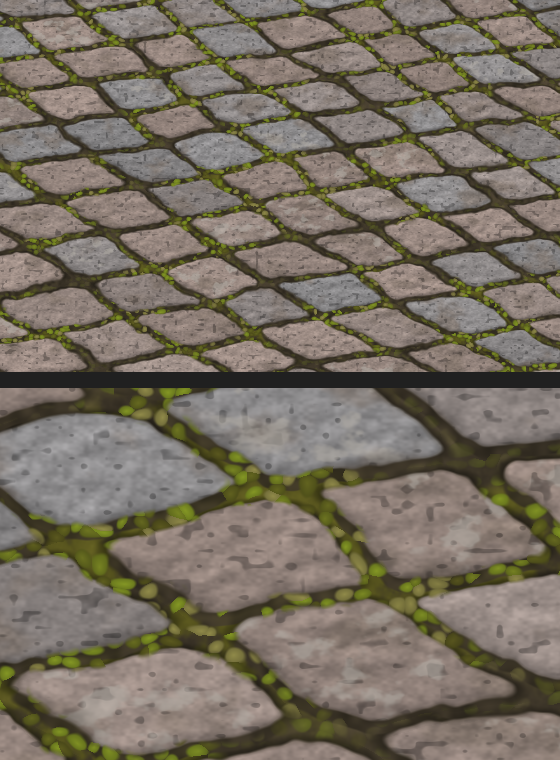
Top, the full canvas; bottom, a detail of the centre.
Reproduce this texture procedurally as a Shadertoy shader.

```glsl
// Weathered cobblestones in slanted, curving rows with moss and leaves in the joints.

const vec3 WARM_STONE = vec3(0.60, 0.535, 0.505);
const vec3 COOL_STONE = vec3(0.54, 0.535, 0.54);
const vec3 WORN_STONE = vec3(0.47, 0.42, 0.38);
const vec3 LICHEN     = vec3(0.70, 0.68, 0.65);
const vec3 SOIL       = vec3(0.24, 0.21, 0.16);
const vec3 DEEP_MOSS  = vec3(0.29, 0.28, 0.10);
const vec3 LEAF_GREEN = vec3(0.43, 0.49, 0.12);
const vec3 DRY_LEAF   = vec3(0.47, 0.45, 0.24);
const float VIEW_HEIGHT = 5.08;

float hash(vec2 p) {
    vec3 q = fract(p.xyx * 0.1031);
    q += dot(q, q.yzx + 33.33);
    return fract((q.x + q.y) * q.z);
}

vec2 hash2(vec2 p) {
    return vec2(hash(p), hash(p + 57.0));
}

float noise(vec2 p) {
    vec2 i = floor(p), f = fract(p);
    f = f * f * (3.0 - 2.0 * f);
    return mix(mix(hash(i), hash(i + vec2(1, 0)), f.x),
               mix(hash(i + vec2(0, 1)), hash(i + 1.0), f.x), f.y);
}

vec2 noise2(vec2 p) {
    return vec2(noise(p), noise(p + 40.0)) - 0.5;
}

float fbm(vec2 p) {
    float sum = 0.0, amp = 0.5;
    for (int k = 0; k < 4; k++) {
        sum += amp * noise(p);
        p = mat2(1.6, 1.2, -1.2, 1.6) * p + 7.0;
        amp *= 0.5;
    }
    return sum / 0.9375;
}

// Ground position to paving coordinates: one unit per stone, rows bending across the view
vec2 pavingGrid(vec2 g) {
    return vec2(-1.88 + 0.844 * g.x - 1.21 * g.y - 0.058 * g.x * g.y + 0.015 * g.x * g.x,
                 0.13 + 0.32 * g.x + 1.84 * g.y - 0.06 * g.y * g.y);
}

float roundedBox(vec2 p, vec2 halfSize, float radius) {
    vec2 b = abs(p) - halfSize + radius;
    return length(max(b, 0.0)) + min(max(b.x, b.y), 0.0) - radius;
}

// Signed distance to the stone of this cell (x) and the cell number (yz)
vec3 stone(vec2 g) {
    vec2 c = pavingGrid(g) + 0.24 * noise2(g * 1.1) + 0.09 * noise2(g * 4.5) + 0.035 * noise2(g * 15.0);
    vec2 id = floor(c + 0.5);
    vec2 local = c - id + 0.04 * (hash2(id) - 0.5);
    local += 0.10 * (hash2(id + 19.0) - 0.5) * local.yx;
    vec2 halfSize = 0.457 - 0.045 * hash2(id + 31.0);
    return vec3(roundedBox(local, halfSize, 0.10 + 0.05 * hash(id + 5.0)), id);
}

// Scattered leaves: distance to the nearest one (x) and its random value (y)
vec2 leaves(vec2 p) {
    vec2 cell = floor(p), best = vec2(9.0, 0.0);
    for (int y = -1; y <= 1; y++)
    for (int x = -1; x <= 1; x++) {
        vec2 id = cell + vec2(x, y);
        float d = length(p - id - hash2(id));
        if (d < best.x) best = vec2(d, hash(id + 83.0));
    }
    return best;
}

// Top of a stone: own tint, mottling, rough relief, grain and occasional lichen
vec3 stoneFace(vec2 g, vec2 id) {
    vec2 p = g * vec2(1.0, 1.5);
    float mottle = fbm(p * 3.0 + id * 5.0);
    float relief = fbm(p * 8.0) - fbm(p * 8.0 + vec2(0.2, 0.45));
    float grain = noise(p * 42.0) - 0.5;
    vec3 col = mix(WARM_STONE, COOL_STONE, smoothstep(0.45, 0.95, hash(id + 3.0)));
    col *= 0.93 + 0.14 * hash(id + 11.0);
    col = mix(col, WORN_STONE, 0.6 * smoothstep(0.50, 0.78, mottle));
    col *= 1.0 + 0.38 * relief + 0.13 * grain;
    col *= 1.0 - 0.25 * smoothstep(0.76, 0.90, noise(p * 19.0 + 3.0));
    float patchy = step(0.78, hash(id + 71.0)) * smoothstep(0.58, 0.72, fbm(p * 6.0 + 20.0));
    return mix(col, LICHEN, 0.55 * patchy);
}

void mainImage(out vec4 fragColor, in vec2 fragCoord) {
    vec2 g = (fragCoord - 0.5 * iResolution.xy) / iResolution.y * VIEW_HEIGHT * vec2(1, -1);
    float edge = 0.006 + 1.4 * VIEW_HEIGHT / iResolution.y;
    vec3 top = stone(g);
    float above = stone(g - vec2(0.0, 0.06)).x;
    float onTop = 1.0 - smoothstep(-edge, edge, top.x);
    float onSide = 1.0 - smoothstep(-edge, edge, above);

    // Joints: soil with moss, darker against the stones
    float growth = smoothstep(0.30, 0.58, fbm(g * 1.6 + 12.0) - 0.03 * g.y);
    float tuft = fbm(g * 9.0);
    vec3 col = mix(SOIL, DEEP_MOSS, growth * smoothstep(0.25, 0.6, tuft));
    col *= (0.65 + 0.7 * tuft) * mix(0.7, 1.1, smoothstep(0.0, 0.07, top.x));

    // Shaded front faces, then worn tops with a lit back rim and a dark front rim
    col = mix(col, SOIL * (0.65 + 0.5 * noise(g * 20.0)), 0.85 * onSide);
    float rim = smoothstep(-0.13, 0.0, top.x);
    float slope = clamp((above - top.x) * 9.0, -1.0, 1.0);
    vec3 face = stoneFace(g, top.yz) * (1.0 - 0.10 * rim + 0.14 * rim * slope);
    face = mix(face, SOIL, 0.45 * smoothstep(-0.035, 0.01, top.x));
    col = mix(col, face, onTop);

    // Small leaves filling the joints and spilling over the stone edges
    vec2 leaf = leaves(g * vec2(12.0, 15.0) + 0.8 * noise2(g * 9.0));
    float spread = smoothstep(-0.035, 0.025, top.x - 0.05 * (1.0 - growth) + 0.06 * (tuft - 0.5));
    float cover = spread * (0.2 + 0.8 * growth) * step(0.18, leaf.y);
    vec3 leafCol = mix(DEEP_MOSS, LEAF_GREEN, smoothstep(0.15, 0.55, leaf.y));
    leafCol = mix(leafCol, DRY_LEAF, step(0.80, leaf.y)) * (1.2 - 0.55 * leaf.x);
    col = mix(col, leafCol, cover * (1.0 - smoothstep(0.36, 0.58, leaf.x)));

    fragColor = vec4(clamp(col, 0.0, 1.0), 1.0);
}
```
